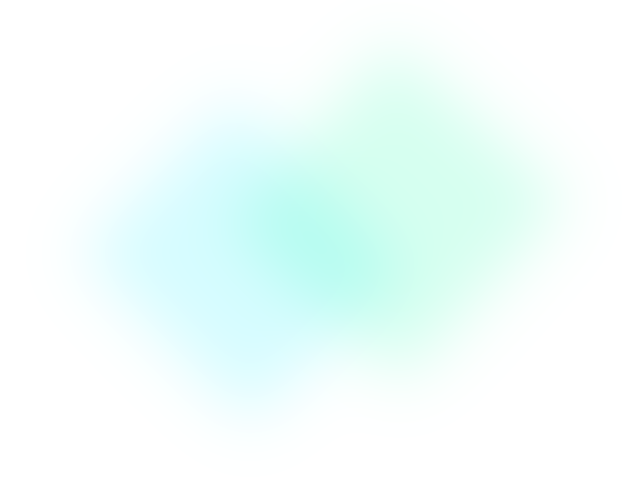
Give the GLSL for this background, as a Shadertoy shader.

```glsl
// Two soft tilted squares of cyan and mint light, overlapping on white.

const vec3 WHITE = vec3(1.0);
const vec3 CYAN = vec3(0.838, 0.988, 1.0);
const vec3 MINT = vec3(0.838, 1.0, 0.940);
const float BLUR = 0.064;

// Smooth approximation of the Gaussian cumulative distribution
vec2 gaussianStep(vec2 x) {
    x = clamp(x, -4.0, 4.0);
    return 0.5 + 0.5 * tanh(0.798 * x * (1.0 + 0.0447 * x * x));
}

// Coverage of a rotated box after a Gaussian blur
float blurredBox(vec2 p, vec2 center, vec2 halfSize, float angle, float blur) {
    vec2 axis = vec2(cos(angle), sin(angle));
    vec2 d = p - center;
    vec2 local = vec2(dot(d, axis), dot(d, vec2(axis.y, -axis.x)));
    vec2 span = gaussianStep((local + halfSize) / blur)
              - gaussianStep((local - halfSize) / blur);
    return span.x * span.y;
}

// Multiplies a tint into the colour below it
vec3 tinted(vec3 base, vec3 tint, float amount) {
    return base * mix(WHITE, tint, amount);
}

void mainImage(out vec4 fragColor, in vec2 fragCoord) {
    // Centred coordinates in units of the canvas height
    vec2 p = (fragCoord - 0.5 * iResolution.xy) / iResolution.y;

    float cyanGlow = blurredBox(p, vec2(-0.156, -0.023), vec2(0.218, 0.240),
                                radians(45.0), BLUR);
    float mintGlow = blurredBox(p, vec2(0.156, 0.073), vec2(0.246, 0.236),
                                radians(48.0), BLUR);

    vec3 color = tinted(WHITE, CYAN, cyanGlow);
    color = tinted(color, MINT, mintGlow);
    fragColor = vec4(color, 1.0);
}
```
